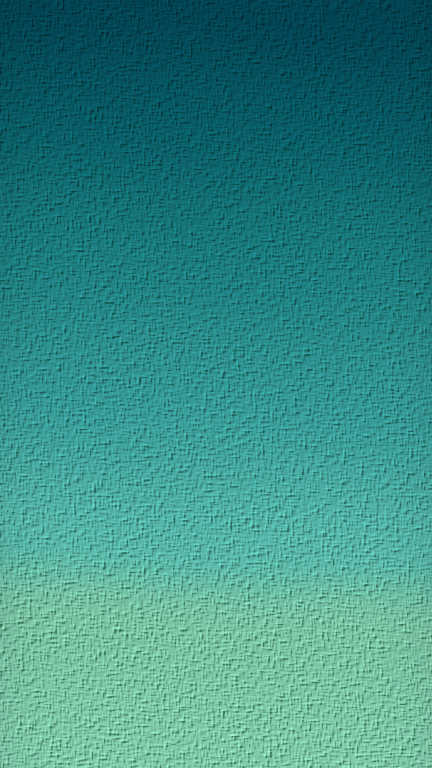
This background is drawn by a WebGL 2 fragment shader. Its source:

```glsl
#version 300 es
precision highp float;
// Embossed canvas cloth under a vertical wash from deep teal to pale green.
// Two stretched cellular noises form the horizontal and vertical threads;
// their slope toward a light at the upper left shades a smooth colour ramp.

uniform vec2 u_resolution;
out vec4 fragColor;

vec3 hash3(vec2 cell) {
  vec3 q = fract(cell.xyx * vec3(0.1031, 0.1030, 0.0973));
  q += dot(q, q.yxz + 33.33);
  return fract((q.xxy + q.yzz) * q.zyx);
}

// Soft cellular noise: one rounded bump of random height per cell
float bumps(vec2 p) {
  vec2 cell = floor(p);
  float sum = 0.0;
  for (int y = -1; y <= 1; y++) {
    for (int x = -1; x <= 1; x++) {
      vec2 neighbour = cell + vec2(x, y);
      vec3 rnd = hash3(neighbour);
      vec2 offset = neighbour + rnd.xy - p;
      sum += (0.25 + rnd.z) * exp(-5.0 * dot(offset, offset));
    }
  }
  return sum;
}

// Height of the weave: threads along x plus threads along y
float weave(vec2 p) {
  return bumps(p * vec2(105.0, 310.0) + 40.0) + bumps(p * vec2(310.0, 105.0) + 310.0);
}

// Colour wash, h running from 0 at the bottom to 1 at the top
vec3 wash(float h) {
  vec3 color = mix(vec3(0.49, 0.77, 0.65), vec3(0.47, 0.75, 0.63), smoothstep(0.0, 0.21, h));
  color = mix(color, vec3(0.34, 0.70, 0.65), smoothstep(0.19, 0.29, h));
  color = mix(color, vec3(0.21, 0.59, 0.58), smoothstep(0.27, 0.50, h));
  color = mix(color, vec3(0.10, 0.47, 0.48), smoothstep(0.44, 0.71, h));
  color = mix(color, vec3(0.03, 0.35, 0.39), smoothstep(0.65, 0.87, h));
  return mix(color, vec3(0.01, 0.26, 0.32), smoothstep(0.82, 1.0, h));
}

void main() {
  vec2 uv = gl_FragCoord.xy / u_resolution;
  vec2 p = gl_FragCoord.xy / u_resolution.y;

  // The wash leans slightly down to the right and wavers a little
  float h = uv.y + 0.022 * (uv.x - 0.5) + 0.004 * sin(uv.x * 9.0 + uv.y * 14.0);
  vec3 color = wash(h);

  // Relief lit from the upper left: thin dark grooves, softer highlights
  vec2 towardLight = vec2(-0.0008, 0.0008);
  float slope = weave(p - towardLight) - weave(p + towardLight);
  float groove = max(-slope, 0.0);
  float shadow = min(groove * (0.17 + 0.15 * groove), 0.42);
  float highlight = min(0.13 * max(slope, 0.0), 0.2);
  color *= 1.02 + highlight - shadow * vec3(1.2, 0.9, 1.0);

  // Faint darkening along the side edges
  color *= 1.0 - 0.05 * pow(abs(uv.x * 2.0 - 1.0), 8.0);

  fragColor = vec4(color, 1.0);
}
```
